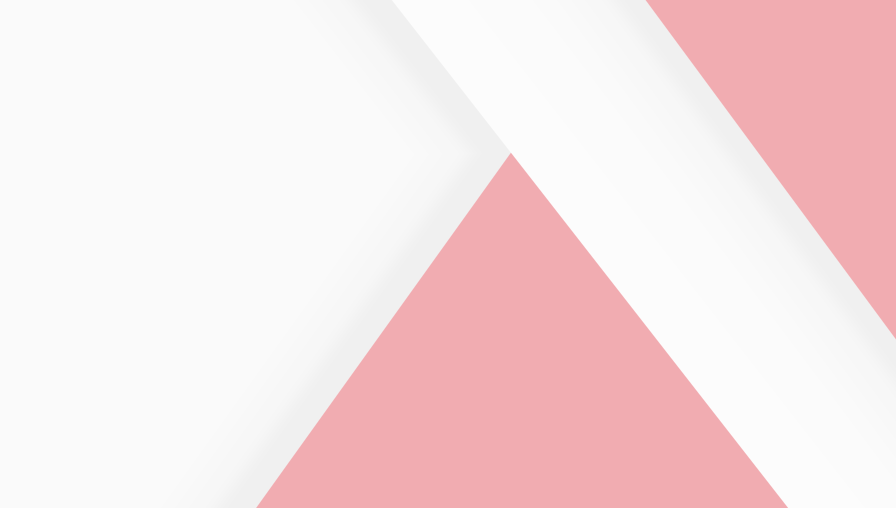
This background is drawn by a Shadertoy shader. Its source:

```glsl
// Layered pale paper sheets with soft grey edges over flat pink triangles.

const vec3 PAPER  = vec3(0.982);
const vec3 BRIGHT = vec3(0.990);
const vec3 SHADE  = vec3(0.942);
const vec3 PINK   = vec3(0.945, 0.675, 0.694);

// Corner points, in units of the canvas height
const float ASPECT        = 1.7655;
const vec2 APEX           = vec2(1.0057, 0.698);
const vec2 TRIANGLE_FOOT  = vec2(0.5046, 0.0);
const vec2 BAND_TOP       = vec2(0.7720, 1.0);
const vec2 BAND_FOOT      = vec2(1.5530, 0.0);
const vec2 CORNER_TOP     = vec2(1.2720, 1.0);
const vec2 CORNER_FOOT    = vec2(1.7655, 0.3318);

// Shadow widths
const float SHEET_SHADOW = 0.062;
const float BAND_SHADOW  = 0.050;
const float SHADOW_BLUR  = 0.022;
const float SHADOW_FADE  = 0.13;

// Signed distance to a line running down from a to b, positive on its left
float leftOf(vec2 p, vec2 a, vec2 b) {
    vec2 dir = normalize(b - a);
    return dot(p - a, vec2(dir.y, -dir.x));
}

// Grey strip along an edge, then a long fade into the paper
vec3 shadedPaper(vec3 paper, float dist, float width) {
    float strip = smoothstep(width - SHADOW_BLUR, width + SHADOW_BLUR, dist);
    float fade = smoothstep(width, width + SHADOW_FADE, dist);
    return mix(SHADE, paper, 0.6 * strip + 0.4 * fade);
}

void mainImage(out vec4 fragColor, in vec2 fragCoord) {
    vec2 p = fragCoord / iResolution.xy * vec2(ASPECT, 1.0);
    float soft = 0.7 / iResolution.y;

    float bandEdge = leftOf(p, BAND_TOP, BAND_FOOT);
    float triangleEdge = leftOf(p, APEX, TRIANGLE_FOOT);
    float cornerEdge = leftOf(p, CORNER_TOP, CORNER_FOOT);

    // Left sheet, shaded along its two outer edges
    vec3 color = shadedPaper(PAPER, min(bandEdge, triangleEdge), SHEET_SHADOW);

    // Lower triangle
    color = mix(color, PINK, smoothstep(soft, -soft, triangleEdge));

    // Diagonal band, brightest at its left edge
    vec3 bandPaper = mix(BRIGHT, PAPER, smoothstep(0.0, 0.25, -bandEdge));
    vec3 band = shadedPaper(bandPaper, cornerEdge, BAND_SHADOW);
    color = mix(color, band, smoothstep(soft, -soft, bandEdge));

    // Upper right corner
    color = mix(color, PINK, smoothstep(soft, -soft, cornerEdge));

    fragColor = vec4(color, 1.0);
}
```
